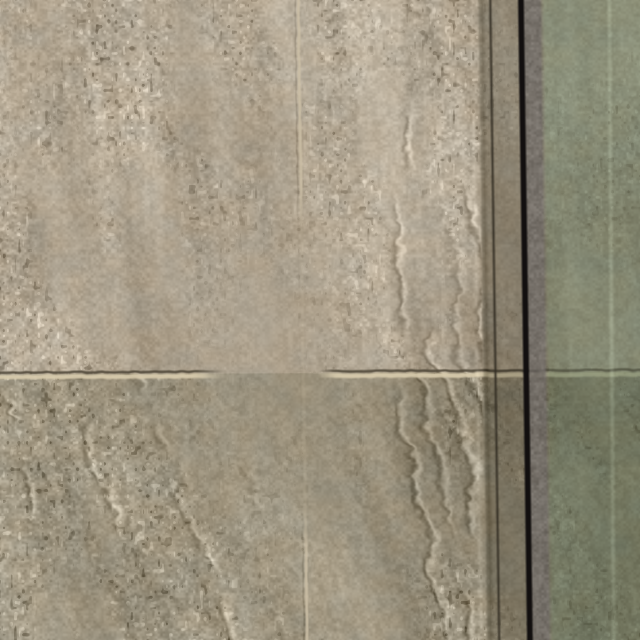
Reproduce this texture procedurally as a WebGL 2 fragment shader.

```glsl
#version 300 es
precision highp float;
// Stone wall tiles with worn grout joints, seen beside a framed pane of green glass.
// Layered noise gives grain and pits, sheared noise and looped curves give veins,
// and slightly leaning vertical bands build the door edge.
uniform vec2 u_resolution;
out vec4 outColor;

float hash(vec2 p) {
  return fract(sin(dot(p, vec2(127.1, 311.7))) * 43758.5453);
}

float noise(vec2 p) {
  vec2 i = floor(p), f = fract(p);
  f = f * f * (3.0 - 2.0 * f);
  return mix(mix(hash(i), hash(i + vec2(1, 0)), f.x),
             mix(hash(i + vec2(0, 1)), hash(i + vec2(1, 1)), f.x), f.y);
}

float fbm(vec2 p) {
  float sum = 0.0, amp = 0.5;
  for (int i = 0; i < 5; i++) {
    sum += amp * noise(p);
    p = mat2(1.6, 1.2, -1.2, 1.6) * p + 7.3;
    amp *= 0.5;
  }
  return sum;
}

// Soft-edged line of the given half width around d = 0
float line(float d, float halfWidth, float soft) {
  return 1.0 - smoothstep(halfWidth - soft, halfWidth + soft, abs(d));
}

// Signed vein relief: a pale crest with a dark lip on its left
float vein(float d, float width) {
  return exp(-pow(d / width, 2.0)) - 0.9 * exp(-pow((d + 1.6 * width) / width, 2.0));
}

float veins(vec2 p, float jointY) {
  float relief = 0.0;
  float drop = jointY - p.y;
  float wobble = (fbm(p * vec2(12, 18)) - 0.5) * 0.05 + (noise(p * 90.0) - 0.5) * 0.009;
  for (int i = 0; i < 4; i++) {
    float k = float(i);
    float broken = smoothstep(0.3, 0.65, noise(vec2(k * 9.0, p.y * 22.0)));
    // Lower left tile: veins fan out to the right as they fall
    float x = 0.01 + 0.105 * k + drop * (0.2 + 0.08 * k) + wobble;
    float mask = step(0.0, drop) * (1.0 - smoothstep(0.44, 0.48, p.x));
    relief += mask * broken * vein(p.x - x, 0.004 + 0.002 * hash(vec2(k, 3)));
    // Right tile: steeper veins, offset where the joint cuts them
    x = 0.61 + 0.042 * k + (drop < 0.0 ? 0.13 * (drop + 0.3) : 0.24 * drop) + wobble;
    broken = smoothstep(0.42, 0.7, noise(vec2(k * 7.0 + 40.0, p.y * 9.0)));
    relief += step(0.5, p.x) * broken * vein(p.x - x, 0.005);
  }
  return relief;
}

void main() {
  vec2 p = gl_FragCoord.xy / u_resolution;
  float px = 1.0 / min(u_resolution.x, u_resolution.y);
  float down = 1.0 - p.y;
  float jointY = 0.415 + 0.004 * p.x;
  float below = 1.0 - smoothstep(-px, px, p.y - jointY);

  // Leaning coordinate of the door, and its main regions
  float doorX = p.x - 0.014 * down;
  float frame = smoothstep(0.744, 0.750, doorX);
  float glass = smoothstep(0.842, 0.852, doorX);

  // A rubbed patch where surface and joints fade away
  vec2 patchPos = (p - vec2(0.41, 0.43)) / vec2(0.16, 0.30);
  float worn = exp(-pow(dot(patchPos, patchPos), 1.5));
  float rough = (1.0 - 0.85 * worn) * (1.0 - 0.55 * frame);

  // Stone base, broad stains and streaks along the bedding
  vec3 stone = mix(vec3(0.69, 0.645, 0.57), vec3(0.615, 0.58, 0.50), below);
  stone += 0.035 * smoothstep(0.6, 1.0, p.y) - 0.03 * smoothstep(0.55, 0.75, p.x);
  stone += (fbm(p * 5.0 + 2.0) - 0.48) * 0.13 * (1.0 - 0.6 * worn);
  vec2 bedding = vec2(p.x + p.y * mix(0.10, 0.36, below), p.y);
  stone += (fbm(bedding * vec2(26, 4) + below * 17.0) - 0.48) * 0.18 * rough;
  stone += vec3(0.02, 0.0, -0.02) * (noise(p * 34.0) - 0.5);

  // Fine grain, with clustered pale chips and dark pits
  float cluster = smoothstep(0.36, 0.64, fbm(bedding * vec2(13, 6) + 5.0));
  float grain = noise(p * 250.0) + noise(p * 130.0 + 9.0) - 1.0;
  stone += grain * (0.035 + 0.075 * rough * (0.4 + 0.6 * cluster));
  float chip = noise(p * vec2(165, 120) + 31.0);
  stone += rough * cluster * (0.11 * smoothstep(0.72, 0.92, chip)
                            - 0.15 * smoothstep(0.26, 0.08, chip));
  stone += 0.13 * veins(p, jointY) * rough * (1.0 - frame);

  // Horizontal joint: pale grout under a dark shadow
  float gap = smoothstep(0.30, 0.36, p.x) * (1.0 - smoothstep(0.49, 0.53, p.x));
  float shown = (1.0 - gap) * (1.0 - 0.35 * glass);
  float ragged = (noise(p * vec2(95, 60)) - 0.5) * 0.002;
  float dy = p.y - jointY + ragged;
  stone = mix(stone, vec3(0.31, 0.28, 0.22), 0.85 * shown * line(dy - 0.003, 0.002, 0.002));
  stone = mix(stone, vec3(0.85, 0.80, 0.68), 0.9 * shown * line(dy + 0.004, 0.0035, 0.0025));

  // Vertical joints: main one fades in the rubbed patch, one sits behind the glass
  float fade = 0.12 + 0.7 * (smoothstep(0.63, 0.72, p.y) + 1.0 - smoothstep(0.10, 0.23, p.y));
  float dx = p.x - 0.466 - 0.014 * down + ragged;
  stone = mix(stone, vec3(0.80, 0.75, 0.65), fade * line(dx, 0.0022, 0.002));
  stone -= 0.12 * fade * line(dx + 0.005, 0.001, 0.002);
  stone += 0.09 * line(p.x - 0.952 - 0.007 * down, 0.003, 0.003);

  // Frame tint, grey seal and green glass
  vec3 color = stone * mix(vec3(1.0), vec3(0.80, 0.80, 0.78), frame);
  float seal = smoothstep(0.814, 0.820, doorX) * (1.0 - glass);
  color = mix(color, vec3(0.45, 0.43, 0.41) + 0.07 * grain, 0.85 * seal);
  vec3 green = stone * vec3(0.78, 0.86, 0.82) + 0.03 * (noise(vec2(p.x * 45.0, p.y * 2.0)) - 0.5);
  color = mix(color, green, glass);

  // Door edge: pale rim, thin dark seam and black gap
  color += 0.06 * line(doorX - 0.738, 0.003, 0.004) - 0.08 * line(doorX - 0.753, 0.003, 0.004);
  color = mix(color, vec3(0.20, 0.18, 0.14), 0.85 * line(doorX - 0.766, 0.0018, 0.001 + px));
  color = mix(color, vec3(0.07, 0.06, 0.06), line(doorX - 0.814, 0.0045, 0.001 + px));
  outColor = vec4(clamp(color, 0.0, 1.0), 1.0);
}
```
